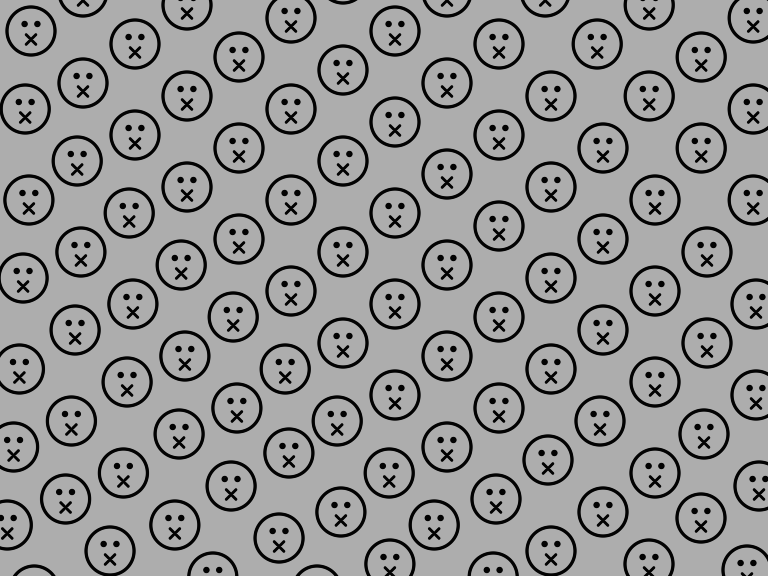
Write a Shadertoy shader that draws this pattern.

```glsl
// Round line faces with two dot eyes and a crossed mouth on flat grey.
// They sit on a sheared lattice: rows climb along a diagonal, stack vertically,
// and slip at fault rows and near the lower edge. Distance functions draw them.

// All lengths are fractions of a canvas that is UNITS tall
const float UNITS = 576.0;
const vec2 ORIGIN = vec2(31.0, 31.0);      // first cell, from the top left
const float DIAGONAL = 52.0;               // step along a row, both axes
const float ROW_STEP = 91.0;               // step between rows
const vec2 FAULT_SLIP = vec2(-5.8, -13.0); // shift added by each fault
const vec2 COLUMN_RANGE = vec2(0.0, 14.0);
const vec2 ROW_RANGE = vec2(-8.0, 6.0);

const float RING_RADIUS = 24.0;
const float RING_HALF_WIDTH = 1.65;
const vec2 EYE_OFFSET = vec2(6.4, -7.0);
const float EYE_RADIUS = 3.2;
const float MOUTH_DROP = 8.5;
const float MOUTH_ARM = 4.8;
const float MOUTH_HALF_WIDTH = 1.45;

const vec3 GROUND = vec3(0.678);
const vec3 INK = vec3(0.008);

// Number of faults crossed between row 0 and this row
float faultCount(float row) {
    if (row <= -6.0) return 1.0;
    return row > 0.0 ? max(ceil(row * 0.5), row - 2.0) : 0.0;
}

// Face centre for a lattice cell, y pointing down
vec2 faceCentre(float column, float row) {
    vec2 c = ORIGIN + vec2(DIAGONAL * column) + vec2(0.0, ROW_STEP * row);
    c += FAULT_SLIP * faultCount(row);
    float band = column + row;

    // Rows between the first faults sit slightly to the right
    if (row == 2.0 || row == 3.0) c.x += 3.7;

    // Narrow slip band crossing the rows
    float bandIndex = (row == -3.0 || row == -4.0) ? 10.0 : 9.0;
    if (band == bandIndex && row <= 2.0) c.x -= row == 1.0 ? 7.0 : 3.0;

    // Leftward drift towards the lower edge
    if (row >= 3.0) c.x -= 0.27 * max(c.y - 523.0, 0.0);
    if (row == -1.0 || row == -2.0) c.x -= 6.0 * max(band - 10.0, 0.0);

    // Local vertical slips
    if (row == -2.0 && column > 12.0) c.y -= 7.0;
    if (row == 2.0 && column == 5.0) c.y -= 7.0;
    if (row == 6.0 && column == 1.0) c += vec2(-11.0, 13.0);
    return c;
}

// Signed distance to the ink of one face
float faceDistance(vec2 p) {
    float ring = abs(length(p) - RING_RADIUS) - RING_HALF_WIDTH;
    vec2 q = vec2(abs(p.x), p.y);
    float eyes = length(q - EYE_OFFSET) - EYE_RADIUS;

    // Fold the cross onto a single rounded diagonal arm
    vec2 m = abs(p - vec2(0.0, MOUTH_DROP));
    float along = clamp((m.x + m.y) * 0.5, 0.0, MOUTH_ARM);
    float mouth = length(m - vec2(along)) - MOUTH_HALF_WIDTH;
    return min(ring, min(eyes, mouth));
}

bool inRange(float v, vec2 range) {
    return v >= range.x && v <= range.y;
}

void mainImage(out vec4 fragColor, in vec2 fragCoord) {
    float pixel = UNITS / iResolution.y;
    vec2 p = vec2(fragCoord.x, iResolution.y - fragCoord.y) * pixel;

    // Search the cells around the nearest undisturbed lattice point
    float d = UNITS;
    float nearColumn = round((p.x - ORIGIN.x) / DIAGONAL);
    for (int i = -1; i <= 1; i++) {
        float column = nearColumn + float(i);
        if (!inRange(column, COLUMN_RANGE)) continue;
        float nearRow = round((p.y - ORIGIN.y - DIAGONAL * column) / ROW_STEP);
        for (int k = -1; k <= 1; k++) {
            float row = nearRow + float(k);
            if (!inRange(row, ROW_RANGE)) continue;
            d = min(d, faceDistance(p - faceCentre(column, row)));
        }
    }

    float ink = 1.0 - smoothstep(-0.6 * pixel, 0.6 * pixel, d);
    fragColor = vec4(mix(GROUND, INK, ink), 1.0);
}
```
